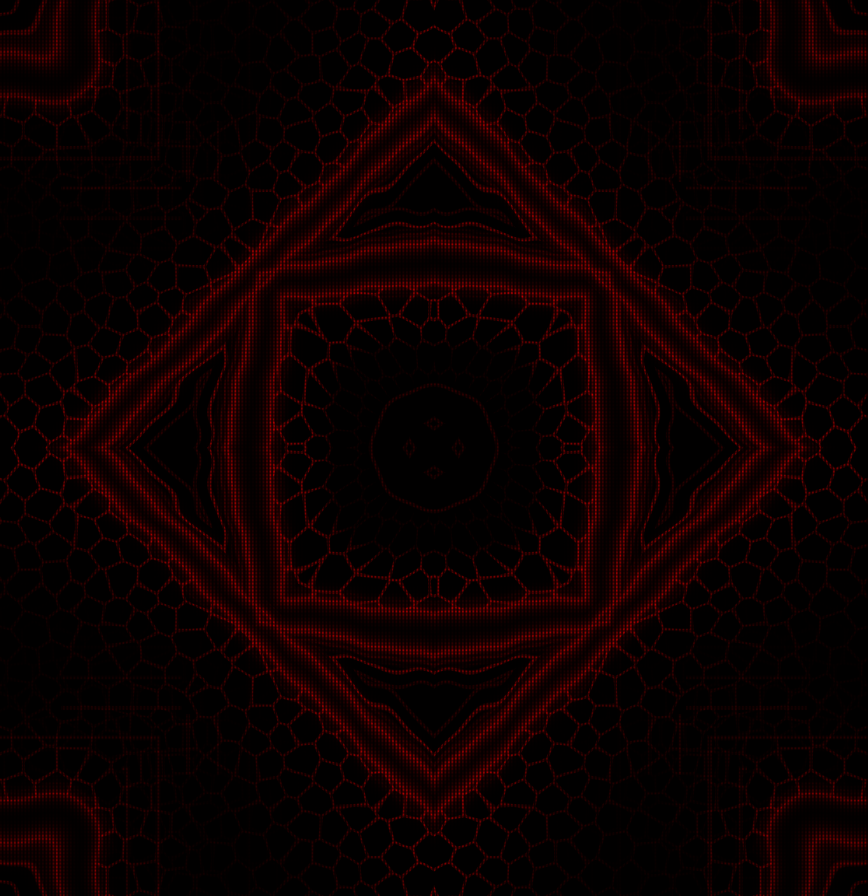
This background is drawn by a WebGL 2 fragment shader. Its source:

```glsl
#version 300 es
precision highp float;
// Red kaleidoscope on black: a diamond band around a bowed square band, with
// cellular lace between them. The plane is folded into one octant, the lines
// come from distance functions, and a fine dot screen covers the result.
uniform vec2 u_resolution;
out vec4 fragColor;

vec2 hash2(vec2 p) {
  return fract(sin(vec2(dot(p, vec2(127.1, 311.7)), dot(p, vec2(269.5, 183.3)))) * 43758.5);
}

// Thin soft line where d is zero
float line(float d) {
  return 1.0 - smoothstep(0.004, 0.024, abs(d));
}

// Dark band with glowing rims that fade towards its core
float band(float d, float halfWidth) {
  float inside = halfWidth - abs(d);
  float glow = inside > 0.0 ? exp(-inside * 21.0) : exp(inside * 32.0);
  float echo = exp(-abs(inside + 0.09) * 45.0);
  return 0.8 * glow + 0.1 * echo;
}

// Borders of jittered cells in staggered rows
float lace(vec2 p) {
  vec2 home = floor(p);
  float nearest = 9.0, second = 9.0;
  for (int j = -1; j <= 1; j++) {
    for (int i = -2; i <= 2; i++) {
      vec2 id = home + vec2(i, j);
      vec2 seed = id + 0.5 + 0.6 * (hash2(id) - 0.5);
      seed.x += 0.5 * mod(id.y, 2.0) - 0.25;
      float d = length(p - seed);
      second = min(second, max(nearest, d));
      nearest = min(nearest, d);
    }
  }
  return 1.0 - smoothstep(0.02, 0.15, second - nearest);
}

void main() {
  vec2 uv = gl_FragCoord.xy / u_resolution;
  vec2 p = abs((gl_FragCoord.xy - 0.5 * u_resolution) / u_resolution.y * 7.68);
  float n = min(p.x, p.y), m = max(p.x, p.y);
  float r = length(p), angle = atan(n, m);
  float wobble = 0.025 * sin(n * 8.0 + 0.6) + 0.012 * sin(n * 19.0);

  // Main bands
  float diamond = (m + n - 3.02 + wobble) * 0.707;
  float square = m + 0.16 * n - 1.61 + 0.6 * wobble;
  float squareHalf = 0.18 - 0.04 * n;
  float outside = smoothstep(0.11, 0.15, diamond);
  float inside = 1.0 - smoothstep(-0.03, 0.0, square + squareHalf);
  float light = max(band(diamond, 0.115), band(square, squareHalf) * (1.0 - outside));

  // Nested contours in the four triangles
  float depth = min(-diamond - 0.115 + 0.08 * n, square - squareHalf);
  float triangle = smoothstep(0.0, 0.02, depth) * (1.0 - smoothstep(-0.13, -0.11, diamond));
  float ripple = 0.035 * sin(n * 11.0 + 0.8) * smoothstep(0.08, 0.2, depth);
  float contours = 0.55 * line(depth - 0.165 + ripple);
  contours += 0.18 * line(depth - 0.29 + ripple);
  contours += 0.13 * line((fract(depth / 0.055) - 0.5) * 0.055) * (1.0 - smoothstep(0.1, 0.17, depth));
  light += triangle * contours;

  // Lace ring within the square, fading towards the centre
  float reach = pow(n * n * n * n + m * m * m * m, 0.25);
  vec2 ringCell = vec2(angle * 5.09 + 0.25, reach / 0.23 + 0.2);
  float ringFade = 0.07 * smoothstep(0.56, 0.66, r) + 0.5 * smoothstep(0.8, 1.1, reach);
  light += inside * lace(ringCell) * ringFade;

  // Central ring and four small diamonds
  light += 0.2 * line(r - 0.53 - 0.012 * cos(8.0 * angle));
  light += 0.16 * line((n / 0.065 + abs(m - 0.21) / 0.045 - 1.0) * 0.04);

  // Corner bands, shaped as rounded squares
  vec2 c = max(vec2(3.84 * u_resolution.x / u_resolution.y, 3.84) - p, 0.0);
  float corner = pow(dot(c * c, c * c), 0.25);
  corner += 0.05 * sin(c.x * 7.0 + 1.0) + 0.04 * sin(c.y * 8.0);
  float beyondCorner = smoothstep(0.86, 0.92, corner);
  float cornerLight = 0.75 * band(corner - 0.68, 0.2);
  cornerLight += 0.4 * line(corner - 0.36) + 0.3 * line(corner - 0.2);

  // Lace rows along the diamond and around the corners
  vec2 rowCell = vec2((m - n) * 0.707 / 0.25, diamond / 0.22 + 0.1);
  float rowFade = 0.55 * exp(-max(diamond - 0.15, 0.0) * 1.7);
  rowFade += 0.35 * exp(-n * 2.0) * smoothstep(0.1, 0.4, diamond);
  float cornerFade = 0.5 * exp(-max(corner - 0.9, 0.0) * 3.0);
  light += outside * beyondCorner * lace(rowCell) * min(rowFade, 0.6);
  light += beyondCorner * lace(c / 0.25) * cornerFade * outside;
  light += outside * cornerLight;

  // Faint right-angled maze between corner and diamond
  float steps = max(c.x, c.y);
  float maze = line((fract(steps / 0.26 + 0.3) - 0.5) * 0.26);
  maze *= step(0.35, hash2(floor(c / 0.52)).x);
  maze = max(maze, line(steps - 1.36));
  light += 0.13 * maze * outside * beyondCorner * (1.0 - smoothstep(1.5, 2.3, steps));

  // Fine dot screen
  vec2 dots = 0.5 + 0.5 * sin(uv * vec2(248.0, 256.0) * 6.28318);
  float screen = 0.13 + 0.87 * dots.x * (0.4 + 0.6 * dots.y);
  float red = 0.004 + 0.8 * pow(min(light, 1.0), 0.9) * screen;
  fragColor = vec4(red, 0.0, 0.0, 1.0);
}
```
